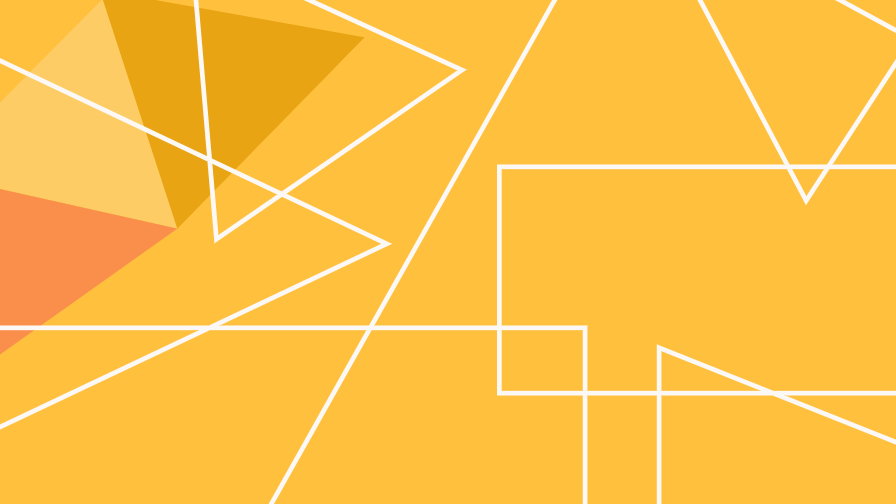
Reproduce this background procedurally as a Shadertoy shader.

```glsl
// Amber backdrop with a fan of flat triangles under crossing white outlines.

// Signed distance to the infinite line through a and b
float lineDist(vec2 p, vec2 a, vec2 b) {
    vec2 dir = normalize(b - a);
    return dot(p - a, vec2(dir.y, -dir.x));
}

// Triangle field with sharp offset corners; negative inside, any winding
float triangle(vec2 p, vec2 a, vec2 b, vec2 c) {
    float winding = -sign(lineDist(c, a, b));
    return max(max(winding * lineDist(p, a, b), winding * lineDist(p, b, c)),
               winding * lineDist(p, c, a));
}

// Box field with sharp offset corners
float box(vec2 p, vec2 center, vec2 halfSize) {
    vec2 d = abs(p - center) - halfSize;
    return max(d.x, d.y);
}

// Antialiased coverage of a field, one pixel wide
float coverage(float d) {
    return clamp(0.5 - d * iResolution.y / 9.0, 0.0, 1.0);
}

void mainImage(out vec4 fragColor, in vec2 fragCoord) {
    // Canvas is 16 by 9 units
    vec2 p = fragCoord / iResolution.y * 9.0;
    vec3 color = vec3(1.0, 0.753, 0.239);

    // Filled triangles fanning out from a shared point
    vec2 hub = vec2(3.167, 4.917);
    float pale = triangle(p, hub, vec2(1.833, 9.02), vec2(-1.25, 5.906));
    float gold = triangle(p, hub, vec2(1.781, 9.177), vec2(6.51, 8.333));
    float coral = triangle(p, hub, vec2(-2.083, 6.09), vec2(-2.083, 1.19));
    color = mix(color, vec3(0.992, 0.8, 0.396), coverage(pale));
    color = mix(color, vec3(0.91, 0.643, 0.075), coverage(gold));
    color = mix(color, vec3(0.98, 0.561, 0.294), coverage(coral));

    // Outlines: nearest edge of every shape
    float edge = abs(lineDist(p, vec2(4.844, 0.0), vec2(9.906, 9.0)));
    edge = min(edge, abs(triangle(p, vec2(3.417, 9.963), vec2(3.865, 4.729), vec2(8.25, 7.75))));
    edge = min(edge, abs(triangle(p, vec2(6.906, 4.646), vec2(-2.083, 8.904), vec2(-2.083, 0.388))));
    edge = min(edge, abs(triangle(p, vec2(11.494, 10.9), vec2(14.396, 5.417), vec2(16.281, 8.304))));
    edge = min(edge, abs(triangle(p, vec2(11.77, 2.79), vec2(11.77, -5.58), vec2(22.92, -1.654))));
    edge = min(edge, abs(box(p, vec2(13.917, 4.0), vec2(5.0, 2.021))));
    edge = min(edge, abs(box(p, vec2(4.448, -2.854), vec2(6.0))));
    color = mix(color, vec3(0.984, 0.973, 0.965), coverage(edge - 0.042));

    fragColor = vec4(color, 1.0);
}
```
